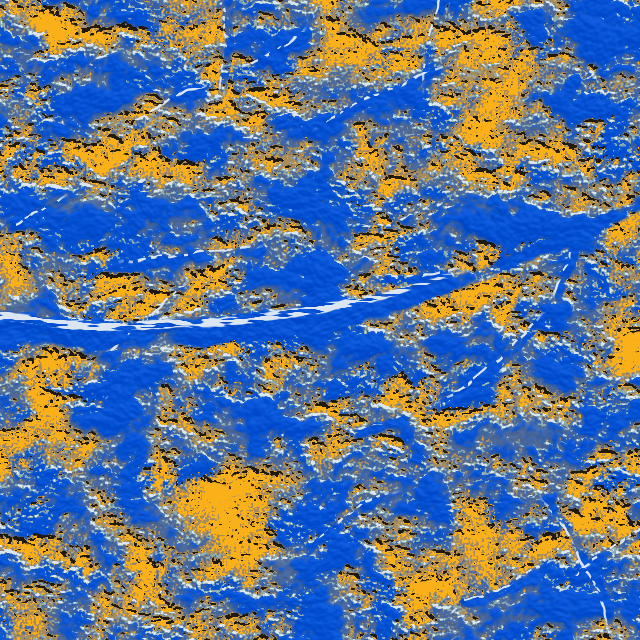
A Shadertoy shader for this texture map:

```glsl
const vec3 BLUE  = vec3(0.02, 0.32, 0.83);
const vec3 SLATE = vec3(0.31, 0.42, 0.61);
const vec3 TAN   = vec3(0.66, 0.55, 0.37);
const vec3 AMBER = vec3(0.98, 0.69, 0.10);
const vec3 DARK  = vec3(0.12, 0.10, 0.05);
const vec3 PALE  = vec3(0.56, 0.67, 0.67);
const vec3 WHITE = vec3(0.86, 0.90, 0.95);

const int VEINS = 16;
const int PLATEAUS = 9;

// Plateau centre and radius
const vec3 plateaus[PLATEAUS] = vec3[](
    vec3(0.77, 0.84, 0.070), vec3(0.75, 0.12, 0.065), vec3(0.03, 0.31, 0.055),
    vec3(0.35, 0.20, 0.080), vec3(0.01, 0.57, 0.040), vec3(0.30, 0.98, 0.070),
    vec3(0.97, 0.55, 0.060), vec3(0.56, 0.90, 0.080), vec3(0.05, 0.02, 0.045));

float hash(vec2 p) {
    vec3 q = fract(p.xyx * 0.1031);
    q += dot(q, q.yzx + 33.33);
    return fract((q.x + q.y) * q.z);
}

float corner(vec2 cell, vec2 offset) {
    float a = 6.2832 * hash(cell);
    return dot(vec2(cos(a), sin(a)), offset);
}

float gradientNoise(vec2 p) {
    vec2 i = floor(p), f = fract(p), e = vec2(1.0, 0.0);
    vec2 u = f * f * f * (f * (f * 6.0 - 15.0) + 10.0);
    float low  = mix(corner(i, f), corner(i + e, f - e), u.x);
    float high = mix(corner(i + e.yx, f - e.yx), corner(i + 1.0, f - 1.0), u.x);
    return mix(low, high, u.y);
}

// Layered noise scaled to a deviation of about one
float fbm(vec2 p, float gain) {
    float sum = 0.0, power = 0.0, amp = 1.0;
    for (int i = 0; i < 5; i++) {
        sum += amp * gradientNoise(p);
        power += amp * amp;
        p = mat2(1.6, 1.2, -1.2, 1.6) * p + 17.3;
        amp *= gain;
    }
    return sum / (0.22 * sqrt(power));
}

float band(float x, float halfWidth, float soft) {
    return 1.0 - smoothstep(halfWidth - soft, halfWidth + soft, abs(x));
}

// River: x = carved bed, y = bright upper bank
vec2 river(vec2 p) {
    float d = p.y - (0.505 - 0.14 * p.x + 0.33 * p.x * p.x);
    d += 0.006 * gradientNoise(p * 9.0) + 0.003 * gradientNoise(p * 60.0);
    float fade = 1.0 - smoothstep(0.5, 0.78, p.x);
    float bed = band(d + 0.014, 0.010 + 0.010 * fade, 0.006);
    float gaps = smoothstep(-0.12, -0.02, gradientNoise(p * vec2(22.0, 190.0)));
    return vec2(bed, band(d, 0.002 + 0.005 * fade, 0.0015) * gaps * smoothstep(0.0, 0.3, fade));
}

// Short bent crack: x = carved bed, y = bright edge
vec2 vein(vec2 p, float id) {
    vec2 centre = vec2(hash(vec2(id, 3.0)), hash(vec2(id, 8.0)));
    float turn = hash(vec2(id, 15.0));
    float angle = mod(id, 4.0) < 1.0 ? 1.1 + turn : 1.2 * turn - 0.5;
    float reach = 0.05 + 0.09 * hash(vec2(id, 21.0));
    vec2 q = p - centre;
    q = vec2(q.x * cos(angle) + q.y * sin(angle), q.y * cos(angle) - q.x * sin(angle));
    float d = q.y - (3.0 * hash(vec2(id, 27.0)) - 1.5) * q.x * q.x;
    d += 0.007 * gradientNoise(p * 20.0) + 0.003 * gradientNoise(p * 70.0);
    float taper = 1.0 - smoothstep(0.6, 1.0, abs(q.x) / reach);
    float gaps = smoothstep(-0.03, 0.05, gradientNoise(p * 80.0));
    return vec2(0.6 * band(d + 0.006, 0.007, 0.004), band(d, 0.0018, 0.001) * gaps) * taper;
}

vec2 channels(vec2 p) {
    vec2 c = river(p);
    for (int i = 0; i < VEINS; i++) c = max(c, vein(p, float(i) + 1.0));
    return c;
}

float terrain(vec2 p) {
    vec2 warp = 0.02 * vec2(gradientNoise(p * 8.0), gradientNoise(p * 8.0 + 31.0));
    float lift = 0.0;
    for (int i = 0; i < PLATEAUS; i++) {
        vec2 d = (p + 2.0 * warp - plateaus[i].xy) / plateaus[i].z;
        lift += exp(-dot(d, d));
    }
    float rough = fbm((p + warp) * vec2(7.0, 10.0) + 4.0, 0.74);
    return rough * (1.0 - 0.45 * min(lift, 1.0)) + 1.5 * lift - 0.3;
}

void mainImage(out vec4 fragColor, in vec2 fragCoord) {
    vec2 p = fragCoord / iResolution.y;
    vec2 light = 0.004 * vec2(0.35, 0.94);
    vec2 cut = channels(p);
    float ground = terrain(p);
    float slope = (terrain(p + light) - ground) / 0.5;
    float h = ground - 2.2 * cut.x;
    float grain = gradientNoise(p * 230.0);
    float smear = fbm(p * vec2(9.0, 14.0) + 7.0, 0.6);

    // Lowland to plateau
    vec3 col = mix(BLUE, SLATE, smoothstep(-1.3, 0.1, h + 0.5 * smear));
    col += 0.03 * clamp(slope, -1.5, 1.5);
    col = mix(col, TAN, smoothstep(-0.05, 0.35, h + 0.15 * smear + grain));
    col = mix(col, AMBER, smoothstep(0.72, 0.95, h + 2.0 * grain));

    // Shaded upper rims and lit lower rims
    float rim = smoothstep(0.15, 0.3, h) * (1.0 - smoothstep(1.9, 2.3, h));
    col = mix(col, DARK, rim * smoothstep(0.85, 1.05, 1.5 * grain - slope));
    float foot = smoothstep(-1.2, -0.9, h) * (1.0 - smoothstep(0.35, 0.5, h));
    float lit = slope + 1.5 * grain;
    col = mix(col, PALE, foot * smoothstep(0.5, 0.8, lit));
    col = mix(col, WHITE, foot * smoothstep(1.25, 1.45, lit));
    col = mix(col, WHITE, cut.y);

    fragColor = vec4(clamp(col, 0.0, 1.0), 1.0);
}
```
